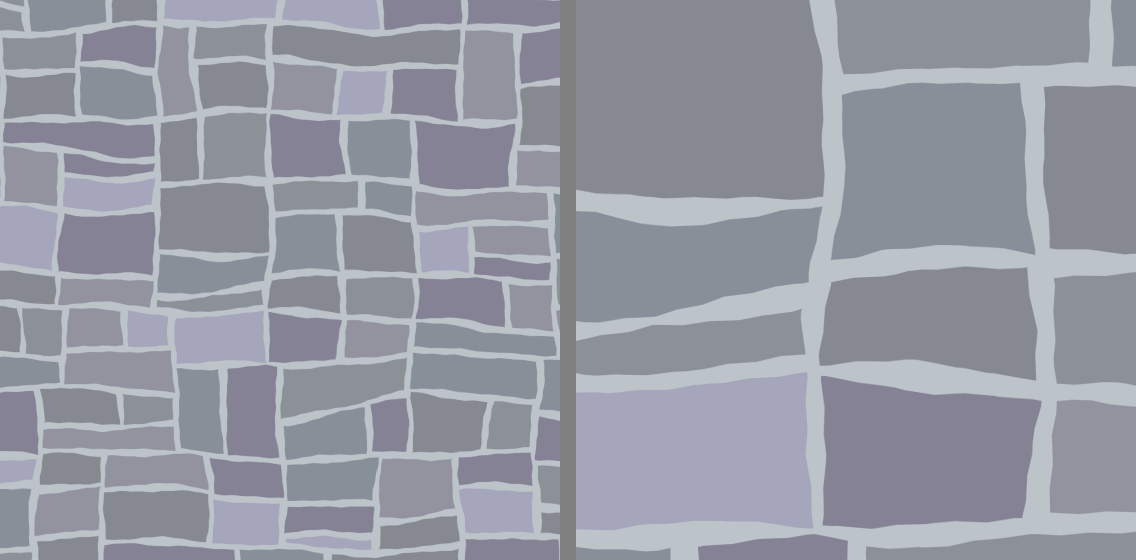
Left: the whole. Right: its middle third, enlarged.
This texture is drawn by a WebGL 2 fragment shader. Its source:

```glsl
#version 300 es
precision highp float;
// Irregular stone wall: flat grey, violet and lavender blocks in pale mortar.
// A pinwheel grid of rectangles is cut again by tilted lines into stones,
// then layered sines bend the courses and triangle waves chip the edges.

#define GRID vec2(4.0, 6.0)   // large blocks across and up the canvas
#define JITTER 0.64           // spread of block borders, in grid cells
#define STONE_AREA 0.020      // blocks larger than this are cut again
#define TILT 0.25             // spread of the slope of cuts
#define HALF_GAP 0.0057       // half of the mortar width
#define CHIP 0.0050           // depth of the edge irregularity
#define BEND 1.0              // strength of the wavy courses
#define MORTAR vec3(0.737, 0.768, 0.794)

uniform vec2 u_resolution;
out vec4 fragColor;

vec4 hash4(vec3 k) {
    float s = dot(k, vec3(12.9898, 78.233, 37.719));
    return fract(sin(s + vec4(0.0, 1.7, 4.1, 7.3)) * 43758.5);
}

float border(vec2 vertex) {
    return JITTER * (hash4(vec3(vertex, 0.5)).x - 0.5);
}

// Each lattice vertex carries one border, upright or level by parity.
void blockBounds(vec2 c, out vec2 lo, out vec2 hi) {
    float a = border(c), b = border(c + vec2(1, 0));
    float d = border(c + vec2(0, 1)), e = border(c + 1.0);
    bool even = mod(c.x + c.y, 2.0) < 0.5;
    lo = (c + (even ? vec2(d, a) : vec2(a, b))) / GRID;
    hi = (c + 1.0 + (even ? vec2(b, e) : vec2(e, d))) / GRID;
}

vec2 bendCourses(vec2 p) {
    vec2 w = vec2(0.005 * sin(13.0 * p.y + 5.0 * p.x + 1.0)
                + 0.003 * sin(27.0 * p.y - 11.0 * p.x),
                  0.008 * sin(9.0 * p.x + 6.0 * p.y + 2.0)
                + 0.004 * sin(21.0 * p.x - 13.0 * p.y));
    return p + BEND * w;
}

float triangle(float x) {
    return 4.0 * abs(fract(x) - 0.5) - 1.0;
}

// Straight-sided unevenness, different for every stone.
float chips(vec2 p, vec4 r) {
    return 0.5 * triangle(dot(p, vec2(5.3, 3.9)) + r.x)
         + 0.3 * triangle(dot(p, vec2(-8.7, 10.9)) + r.y)
         + 0.12 * triangle(dot(p, vec2(27.0, 31.0)) + r.z);
}

vec3 stoneColor(float t) {
    if (t < 0.18) return vec3(0.520, 0.510, 0.583);  // violet
    if (t < 0.40) return vec3(0.527, 0.537, 0.563);  // dark grey
    if (t < 0.54) return vec3(0.647, 0.647, 0.733);  // lavender
    if (t < 0.70) return vec3(0.530, 0.565, 0.600);  // blue grey
    if (t < 0.86) return vec3(0.573, 0.576, 0.625);  // mauve grey
    return vec3(0.549, 0.567, 0.596);                // mid grey
}

void main() {
    vec2 uv = gl_FragCoord.xy / u_resolution.y;
    vec2 p = bendCourses(uv);

    // Find the block that holds this point.
    vec2 home = floor(p * GRID), cell = home, lo = p, hi = p;
    for (int k = 0; k < 9; k++) {
        vec2 c = home + vec2(k % 3 - 1, k / 3 - 1), l, h;
        blockBounds(c, l, h);
        if (all(greaterThanEqual(p, l)) && all(lessThan(p, h))) {
            cell = c; lo = l; hi = h;
        }
    }
    vec2 inset = min(p - lo, hi - p);
    float edge = min(inset.x, inset.y);

    // Cut the block into stones, keeping the distance to the nearest joint.
    float code = 1.0;
    for (int i = 0; i < 4; i++) {
        vec2 size = hi - lo;
        vec4 r = hash4(vec3(cell, code));
        if (size.x * size.y < STONE_AREA * mix(0.6, 1.5, r.x)) break;
        bool upright = size.x > size.y * mix(1.1, 2.6, r.y);
        vec2 q = upright ? p : p.yx;
        vec2 a = upright ? lo : lo.yx, b = upright ? hi : hi.yx;
        float cut = mix(a.x, b.x, mix(0.32, 0.68, r.z));
        float slope = TILT * (r.w - 0.5);
        float d = (q.x - cut - slope * (q.y - 0.5 * (a.y + b.y)))
                * inversesqrt(1.0 + slope * slope);
        edge = min(edge, abs(d));
        if (d > 0.0) a.x = cut; else b.x = cut;
        lo = upright ? a : a.yx;
        hi = upright ? b : b.yx;
        code = 2.0 * code + step(0.0, d);
    }

    // Shade the stone and blend it into the mortar.
    edge += CHIP * chips(uv, hash4(vec3(cell, code + 40.0)));
    float pick = fract(dot(cell, vec2(0.7549, 0.5698)) + 0.618 * code);
    float pixel = 0.8 / u_resolution.y;
    float stone = smoothstep(-pixel, pixel, edge - HALF_GAP);
    fragColor = vec4(mix(MORTAR, stoneColor(pick), stone), 1.0);
}
```
